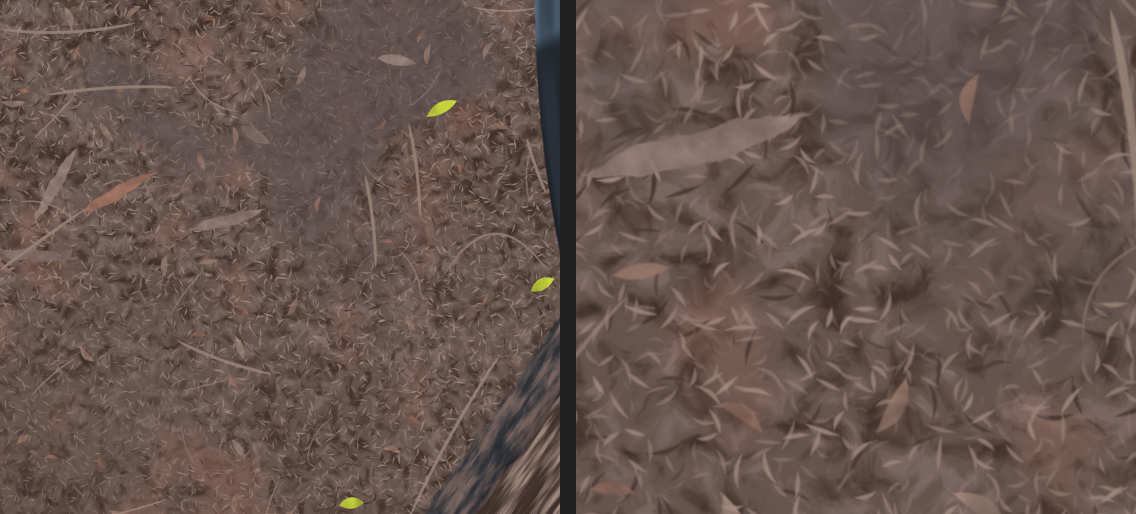
Left: the whole. Right: its middle third, enlarged.
Write a Shadertoy shader that draws this texture.

```glsl
// Forest floor: brown litter with twigs, bark, leaves, a log and a dark cloth edge.
const vec3 DEEP  = vec3(0.25, 0.19, 0.17);
const vec3 DARK  = vec3(0.33, 0.26, 0.23);
const vec3 EARTH = vec3(0.40, 0.33, 0.30);
const vec3 LIGHT = vec3(0.48, 0.40, 0.38);
const vec3 STRAW = vec3(0.65, 0.56, 0.51);
const vec3 RUST  = vec3(0.60, 0.42, 0.35);
const vec3 SOIL  = vec3(0.37, 0.32, 0.32);
const vec3 LIME  = vec3(0.70, 0.75, 0.22);
const vec3 CLOTH = vec3(0.15, 0.17, 0.20);
const vec3 SHEEN = vec3(0.29, 0.36, 0.43);
const float SOFTNESS = 0.0013;
const float CONTRAST = 1.9;

// Larger pieces, each as start.xy, end.xy
const vec4 TWIGS[8] = vec4[8](
  vec4(0, 0.943, 0.263, 0.955), vec4(0.09, 0.815, 0.341, 0.83),
  vec4(0.795, 0.76, 0.817, 0.577), vec4(0.973, 0.31, 0.795, -0.01),
  vec4(0, 0.475, 0.16, 0.59), vec4(0.345, 0.337, 0.53, 0.272),
  vec4(0.71, 0.66, 0.731, 0.48), vec4(1.025, 0.73, 1.062, 0.625));
const vec4 BARK[6] = vec4[6](
  vec4(0.15, 0.715, 0.068, 0.567), vec4(0.3, 0.665, 0.155, 0.583),
  vec4(-0.02, 0.51, 0.152, 0.497), vec4(0.365, 0.55, 0.515, 0.59),
  vec4(0.468, 0.752, 0.526, 0.72), vec4(0.735, 0.89, 0.808, 0.875));
const vec4 FRESH[3] = vec4[3](
  vec4(0.83, 0.773, 0.889, 0.804), vec4(1.033, 0.433, 1.078, 0.458),
  vec4(0.66, 0.017, 0.708, 0.022));

float hash(vec2 p) {
  return fract(sin(dot(p, vec2(127.1, 311.7))) * 43758.5453);
}

float noise(vec2 p) {
  vec2 i = floor(p), f = fract(p);
  f = f * f * (3.0 - 2.0 * f);
  return mix(mix(hash(i), hash(i + vec2(1, 0)), f.x),
             mix(hash(i + vec2(0, 1)), hash(i + vec2(1, 1)), f.x), f.y);
}

float fbm(vec2 p) {
  float sum = 0.0, amp = 0.533;
  for (int i = 0; i < 4; i++) {
    sum += amp * noise(p);
    p = mat2(1.6, 1.2, -1.2, 1.6) * p + 7.3;
    amp *= 0.5;
  }
  return sum;
}

// Coverage of a bent, tapered strip along x; size is half length, half width
float sliver(vec2 q, vec2 size, float bend, float taper) {
  float soft = max(SOFTNESS, 0.7 / iResolution.y);
  float u = min(abs(q.x) / size.x, 1.0);
  float d = abs(q.y - bend * (1.0 - u * u)) - size.y * (1.0 - pow(u, taper));
  return 1.0 - smoothstep(-soft, soft, max(d, abs(q.x) - size.x));
}

float stroke(vec2 p, vec4 ends, float width, float bend, float taper) {
  vec2 span = ends.zw - ends.xy, dir = normalize(span);
  vec2 q = p - 0.5 * (ends.xy + ends.zw);
  q = vec2(dot(q, dir), dot(q, vec2(-dir.y, dir.x)));
  return sliver(q, vec2(0.5 * length(span), width), bend, taper);
}

// Random slivers on a jittered grid: x is coverage, y is a random tone
vec2 scatter(vec2 p, float cells, float chance, vec2 size, float taper, float seed) {
  vec2 best = vec2(0);
  for (int k = 0; k < 9; k++) {
    vec2 id = floor(p * cells) + vec2(k % 3 - 1, k / 3 - 1), key = id + seed;
    if (hash(key) > chance) continue;
    vec2 q = p - (id + vec2(hash(key + 17.3), hash(key + 31.9))) / cells;
    float tone = hash(key + 53.1), angle = 6.2832 * hash(key + 71.7);
    float c = cos(angle), s = sin(angle);
    float bend = size.x * 0.5 * (hash(key + 91.3) - 0.5);
    float cover = sliver(mat2(c, -s, s, c) * q, size * (0.5 + 0.5 * tone), bend, taper);
    if (cover > best.x) best = vec2(cover, tone);
  }
  return best;
}

vec3 ground(vec2 p) {
  // Matted grain, calmer toward the lower left
  float calm = 1.0 - 0.4 * smoothstep(0.75, 0.1, length(p * vec2(0.8, 1.2)));
  vec2 warp = 0.02 * vec2(noise(p * 45.0), noise(p * 45.0 + 19.0));
  float v = 0.2 + 0.55 * fbm(p * 5.0) + (fbm((p + warp) * 65.0) - 0.5) * CONTRAST * calm;
  vec3 col = mix(DEEP, DARK, smoothstep(-0.15, 0.25, v));
  col = mix(col, EARTH, smoothstep(0.15, 0.5, v));
  col = mix(col, LIGHT, smoothstep(0.55, 1.0, v));
  col = mix(col, RUST, 0.35 * smoothstep(0.55, 0.8, fbm(p * 9.0 + 40.0)));

  // Bare bluish soil, then fine crumbs and fibres
  float bare = smoothstep(0.52, 0.68, fbm(p * 4.5 + 12.0)) * smoothstep(0.35, 0.65, p.y);
  col = mix(col, SOIL, 0.7 * bare);
  for (int i = 0; i < 4; i++) {
    float k = float(i);
    vec2 size = vec2(0.013 - 0.002 * k, 0.0016);
    vec2 fleck = scatter(p, 38.0 + 13.0 * k, 0.5, size, 2.0, 100.0 * k + 9.0);
    vec3 tint = i == 0 ? DEEP : mix(LIGHT, STRAW, fleck.y);
    col = mix(col, tint, fleck.x * calm * (1.0 - 0.6 * bare) * (0.35 + 0.5 * fleck.y));
  }

  // Loose leaves and thin twigs
  vec2 leaf = scatter(p, 11.0, 0.3, vec2(0.025, 0.007), 2.0, 511.0);
  col = mix(col, mix(RUST, STRAW, leaf.y) * (0.8 + 0.3 * noise(p * 90.0)), 0.65 * leaf.x);
  vec2 twig = scatter(p, 8.0, 0.35, vec2(0.065, 0.0017), 8.0, 733.0);
  return mix(col, mix(LIGHT, STRAW, twig.y), 0.75 * twig.x);
}

void mainImage(out vec4 fragColor, in vec2 fragCoord) {
  vec2 p = fragCoord / iResolution.y;
  vec3 col = ground(p);

  // Ragged bark strips, then long twigs
  vec2 ragged = p + 0.012 * (vec2(fbm(p * 38.0), fbm(p * 38.0 + 8.0)) - 0.5);
  for (int i = 0; i < 6; i++) {
    vec3 tint = mix(i == 1 ? RUST : LIGHT, STRAW, 0.6 * hash(vec2(i, 5)));
    tint *= 0.8 + 0.4 * fbm(p * 60.0);
    col = mix(col, tint, 0.9 * stroke(ragged, BARK[i], 0.012, 0.0, 2.0));
  }
  for (int i = 0; i < 8; i++) {
    float bend = 0.025 * (hash(vec2(i, 3)) - 0.5);
    col = mix(col, STRAW * 0.92, 0.85 * stroke(p, TWIGS[i], 0.003, bend, 8.0));
  }
  float arch = stroke(p, vec4(0.859, 0.457, 1.072, 0.463), 0.0025, 0.085, 8.0);
  col = mix(col, STRAW * 0.9, 0.8 * arch);

  // Log across the corner, with straw beyond it
  vec2 q = mat2(0.57, 0.82, 0.82, -0.57) * (p - vec2(0.824, 0));
  float across = q.y + 0.012 * (noise(p * 25.0) - 0.5);
  float fibre = smoothstep(0.2, 0.8, fbm(q * vec2(22, 95)));
  vec3 wood = mix(CLOTH, LIGHT, fibre) * (1.0 - 0.3 * smoothstep(0.055, 0.09, across));
  col = mix(col, wood, 0.9 * smoothstep(-0.006, 0.008, across));
  vec3 straw = mix(DEEP, STRAW, smoothstep(0.3, 0.85, fbm(q * vec2(12, 110) + 30.0)));
  col = mix(col, straw, smoothstep(0.084, 0.09, across));

  // Fresh leaves
  for (int i = 0; i < 3; i++)
    col = mix(col, LIME * (0.85 + 0.3 * noise(p * 70.0)), stroke(p, FRESH[i], 0.011, 0.002, 2.0));

  // Folded cloth at the upper right
  float inside = p.x - 1.041 - 0.2 * (1.0 - p.y) * (1.0 - p.y);
  float fold = 0.7 + 0.5 * noise(vec2(inside * 70.0, p.y * 5.0));
  vec3 cloth = fold * mix(CLOTH, SHEEN, smoothstep(0.89, 0.93, p.y - 0.4 * inside));
  col = mix(col, cloth, smoothstep(-0.002, 0.002, inside) * smoothstep(0.458, 0.462, p.y));

  fragColor = vec4(col, 1);
}
```
